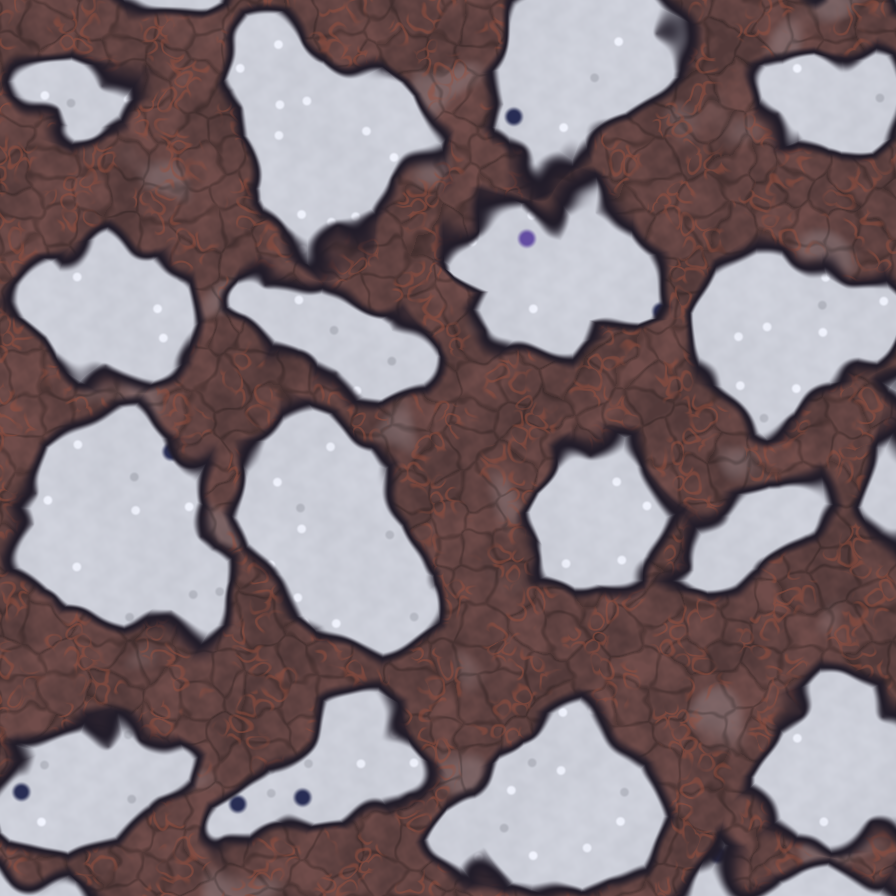
Write a Shadertoy shader that draws this texture.

```glsl
// Brown granular matrix with pale irregular voids, dark soft rims and scattered dots.
// Voids are tapered capsules on a jittered grid, kept apart by walls and scalloped
// by cellular noise; the matrix is shaded with cellular creases and layered sines.

const float VOID_GRID = 4.0;        // voids per canvas height
const float VOID_MIN = 0.15;        // void radius and half length, in grid cells
const float VOID_MAX = 0.38;
const float LENGTH_MAX = 0.36;
const float WALL = 0.045;           // thinnest wall between voids
const float SCALLOP_GRID = 14.0;
const float SCALLOP = 0.035;
const float WARP = 0.022;
const float RIM = 0.019;            // width of the dark rim
const float BEAD_GRID = 25.0;
const float FIBRE_GRID = 46.0;

const vec3 VOID_COLOR = vec3(0.80, 0.81, 0.85);
const vec3 RIM_COLOR = vec3(0.13, 0.11, 0.16);
const vec3 BROWN_DARK = vec3(0.32, 0.225, 0.225);
const vec3 BROWN_LIGHT = vec3(0.44, 0.30, 0.29);
const vec3 RUST = vec3(0.60, 0.31, 0.24);
const vec3 HAZE = vec3(0.55, 0.47, 0.48);
const vec3 NAVY = vec3(0.11, 0.13, 0.29);
const vec3 VIOLET = vec3(0.36, 0.27, 0.62);

vec2 hash2(vec2 p) {
    vec3 q = fract(p.xyx * vec3(0.1031, 0.1030, 0.0973));
    q += dot(q, q.yzx + 33.33);
    return fract((q.xx + q.yz) * q.zy);
}

// Layered sines, roughly -1 to 1
float waves(vec2 p) {
    float sum = 0.0, gain = 0.57;
    for (int i = 0; i < 3; i++) {
        sum += gain * sin(p.x + 1.3 * sin(p.y + float(i)));
        p = mat2(1.1, 1.4, -1.4, 1.1) * p + 2.7;
        gain *= 0.5;
    }
    return sum;
}

vec2 warp(vec2 p) {
    return vec2(waves(p), waves(p.yx + vec2(17.3, 5.1)));
}

// Cellular noise: nearest distance, second distance, cell value
vec3 cellular(vec2 p) {
    vec2 base = floor(p);
    vec3 best = vec3(9.0, 9.0, 0.0);
    for (int y = -1; y <= 1; y++)
    for (int x = -1; x <= 1; x++) {
        vec2 id = base + vec2(x, y);
        vec2 h = hash2(id + 71.0);
        float d = length(id + 0.1 + 0.8 * h - p);
        if (d < best.x) best = vec3(d, best.x, h.x);
        else best.y = min(best.y, d);
    }
    return best;
}

// Signed depth into the matrix: negative inside a void
float matrixDepth(vec2 p) {
    vec2 g = (p + WARP * warp(p * 22.0)) * VOID_GRID;
    vec2 base = floor(g);
    float near = 9.0, next = 9.0;
    for (int y = -1; y <= 1; y++)
    for (int x = -1; x <= 1; x++) {
        vec2 id = base + vec2(x, y);
        vec2 h = hash2(id + 23.0);
        float size = fract(dot(id, vec2(0.755, 0.570)) + 0.3);
        float stretch = fract(dot(id, vec2(0.382, 0.819)) + 0.6);
        float angle = 6.283 * hash2(id + 5.0).x;
        vec2 axis = vec2(cos(angle), sin(angle));
        vec2 v = g - id - 0.5 - 0.4 * (h - 0.5);
        float halfLength = mix(0.05, LENGTH_MAX, stretch);
        float along = clamp(dot(v, axis), -halfLength, halfLength);
        float taper = 1.0 + 0.3 * along / halfLength;
        float d = length(v - axis * along) - mix(VOID_MIN, VOID_MAX, size) * taper;
        next = min(next, max(near, d));
        near = min(near, d);
    }
    float depth = max(near / VOID_GRID, 0.5 * (WALL - (next - near) / VOID_GRID));
    return depth + SCALLOP * (0.42 - cellular(p * SCALLOP_GRID).x);
}

// Sparse soft discs: coverage and a random tint
vec2 spots(vec2 p, float grid, float chance, float radius) {
    vec2 id = floor(p * grid);
    vec2 h = hash2(id + grid);
    vec2 center = (id + 0.3 + 0.4 * hash2(id + 131.0)) / grid;
    float disc = 1.0 - smoothstep(0.6 * radius, 1.3 * radius, length(p - center));
    return vec2(disc * step(h.x, chance), h.y);
}

vec3 matrixColor(vec2 p, float depth) {
    vec2 q = p + 0.007 * warp(p * 75.0);
    vec3 bead = cellular(q * BEAD_GRID);
    vec3 fibre = cellular(q * FIBRE_GRID + 9.0);
    float tone = 0.5 + 0.35 * waves(p * 38.0) + 0.25 * waves(p * 170.0) + 0.4 * (bead.z - 0.5);
    vec3 color = mix(BROWN_DARK, BROWN_LIGHT, clamp(tone, 0.0, 1.0));

    // Pale translucent patches, dark creases, rusty arcs
    color = mix(color, HAZE, 0.6 * smoothstep(0.60, 0.95, waves(p * 19.0 + 4.0)));
    color *= 1.0 - 0.2 * (1.0 - smoothstep(0.0, 0.18, bead.y - bead.x));
    float arc = 1.0 - smoothstep(0.02, 0.13, abs(fibre.x - 0.42));
    color = mix(color, RUST, 0.5 * arc * smoothstep(-0.1, 0.5, waves(p * 65.0 + 8.0)));
    return mix(RIM_COLOR, color, smoothstep(0.003, RIM, depth));
}

vec3 voidColor(vec2 p) {
    vec3 color = VOID_COLOR + 0.012 * waves(p * 150.0) + 0.01 * waves(p * 30.0);
    vec2 speck = spots(p, 31.0, 0.22, 0.005);
    color += speck.x * mix(-0.10, 0.13, step(0.35, speck.y));
    vec2 dot1 = spots(p, 13.0, 0.17, 0.0095);
    return mix(color, mix(NAVY, VIOLET, step(0.75, dot1.y)), 0.93 * dot1.x);
}

void mainImage(out vec4 fragColor, in vec2 fragCoord) {
    vec2 p = fragCoord / iResolution.y;
    float depth = matrixDepth(p);
    float cover = smoothstep(-0.007, 0.004, depth);
    fragColor = vec4(mix(voidColor(p), matrixColor(p, depth), cover), 1.0);
}
```
